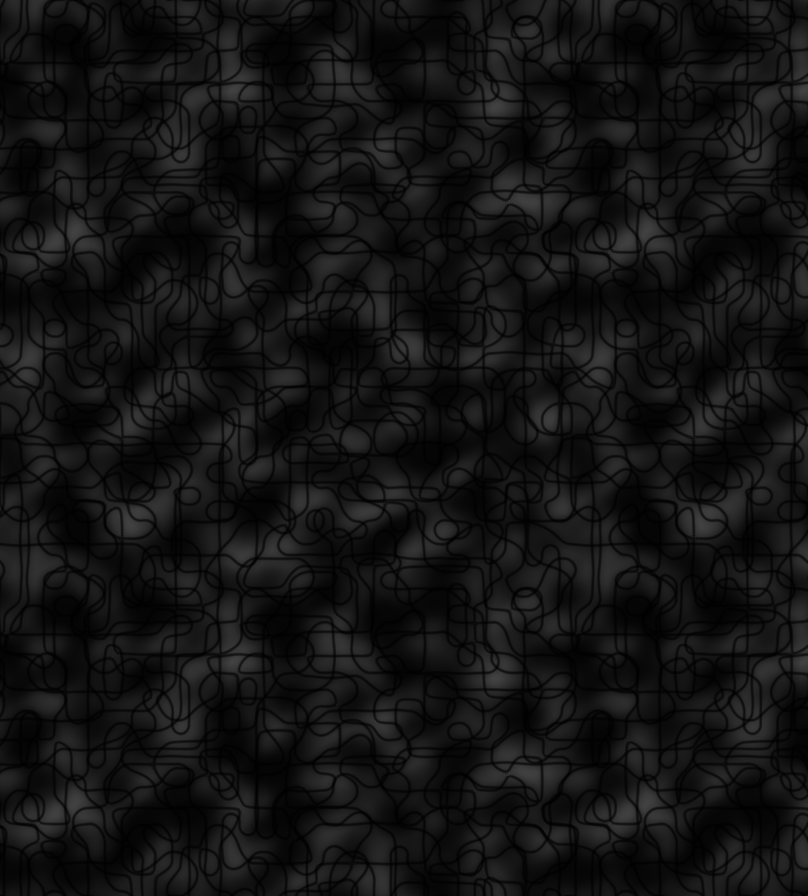
Write a Shadertoy shader that draws this texture.

```glsl
float hash(vec2 cell, float seed) {
    vec3 h = fract(vec3(cell, seed) * vec3(0.1031, 0.1030, 0.0973));
    h += dot(h, h.yzx + 33.33);
    return fract((h.x + h.y) * h.z);
}

// Slope at a wrapped lattice corner: one of four directions, slightly jittered
float cornerSlope(vec2 cell, vec2 offset, float cells, float seed, float turn) {
    cell = mod(cell, cells);
    float angle = 1.5708 * floor(4.0 * hash(cell, seed)) + turn;
    angle += 0.22 * (hash(cell, seed + 31.0) - 0.5);
    return dot(vec2(cos(angle), sin(angle)), offset);
}

// Gradient noise that repeats over the unit square
float tiledNoise(vec2 p, float cells, float seed, float turn) {
    p *= cells;
    vec2 cell = floor(p), f = p - cell;
    vec2 ease = f * f * f * (f * (f * 6.0 - 15.0) + 10.0);
    vec2 right = vec2(1, 0), up = vec2(0, 1);
    float low = mix(cornerSlope(cell, f, cells, seed, turn),
                    cornerSlope(cell + right, f - right, cells, seed, turn), ease.x);
    float high = mix(cornerSlope(cell + up, f - up, cells, seed, turn),
                     cornerSlope(cell + 1.0, f - 1.0, cells, seed, turn), ease.x);
    return mix(low, high, ease.y);
}

void mainImage(out vec4 fragColor, in vec2 fragCoord) {
    vec2 p = fragCoord / iResolution.y / 0.638;

    // Soft smoky glow, sheared in part into rising diagonal streaks
    float smoke = tiledNoise(p, 11.0, 5.0, 0.785)
                + 0.55 * tiledNoise(vec2(p.x - p.y, p.y) + 0.37, 11.0, 12.0, 0.0);
    float glow = mix(0.022, 0.29, smoothstep(-0.56, 0.98, smoke));

    // Thin dark contour lines, axis-aligned with rounded bends
    for (float layer = 0.0; layer < 3.0; layer++) {
        float field = tiledNoise(p + layer * vec2(0.217, 0.143),
                                 13.0 + 2.0 * layer, 20.0 + 7.0 * layer, 0.0);
        float steepness = length(vec2(dFdx(field), dFdy(field))) * iResolution.y;
        float lineDistance = abs(field) / max(steepness, 4.0);
        glow *= mix(0.36, 1.0, smoothstep(0.0002, 0.0027, lineDistance));
        glow *= mix(0.86, 1.0, smoothstep(0.0, 0.25, abs(field)));
    }

    fragColor = vec4(vec3(glow), 1.0);
}
```
